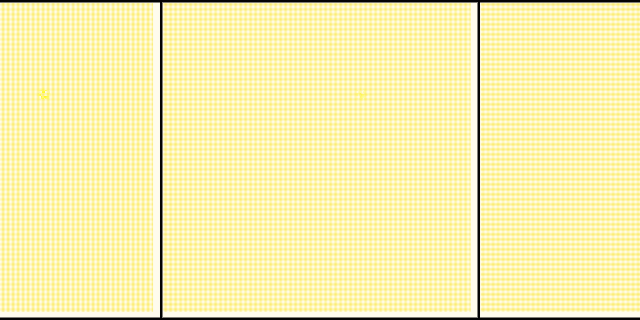
Reproduce this pattern procedurally as a WebGL 1 fragment shader.

```glsl
precision highp float;
uniform vec2 u_resolution;

#define PANEL_PITCH 0.9921875
#define FIRST_CORNER vec2(0.50390625, 0.00390625)
#define RULE_WIDTH 0.0078125
#define FIELD_MIN vec2(0.00586, 0.02148)
#define FIELD_MAX vec2(0.96680, 0.98633)
#define DOTS_PER_HEIGHT 64.0
#define SPOT_CENTER vec2(0.625, 0.701)
#define SPOT_RADIUS 0.026
#define PALE vec3(1.0, 0.99, 0.93)
#define DEEP vec3(0.99, 0.93, 0.45)
#define SPOT_COLOR vec3(1.0, 0.98, 0.15)
#define INK vec3(0.01)

const float TAU = 6.2831853;

float hash(vec2 p) {
  return fract(sin(dot(p, vec2(127.1, 311.7))) * 43758.5453);
}

// Soft coverage of a box
float boxMask(vec2 p, vec2 lo, vec2 hi, float aa) {
  vec2 d = max(lo - p, p - hi);
  return 1.0 - smoothstep(-aa, aa, max(d.x, d.y));
}

// Woven dots, stretched along y for negative lean and along x for positive
float dotWeave(vec2 cell, float lean) {
  vec2 wave = -cos(TAU * cell);
  vec2 weight = vec2(0.25 - 0.07 * lean, 0.25 + 0.07 * lean);
  float jitter = 0.02 * (hash(floor(cell) + lean * 71.0) - 0.5);
  return 0.5 + dot(weight, wave) + jitter;
}

// Speckled blemish, fading away from its centre
float blemish(vec2 p, float panel) {
  vec2 offset = p - SPOT_CENTER;
  float falloff = 1.0 - smoothstep(0.1, 1.0, length(offset) / SPOT_RADIUS);
  float speckle = hash(floor(offset / 0.005) + panel * 17.0);
  float strength = panel < 0.0 ? 1.2 : 0.5;
  return clamp(falloff * strength * smoothstep(0.2, 0.8, speckle), 0.0, 1.0);
}

void main() {
  vec2 p = gl_FragCoord.xy / u_resolution.y;
  float aa = 0.55 / u_resolution.y;

  // Square panels
  vec2 q = p - FIRST_CORNER;
  float panel = floor(q.x / PANEL_PITCH);
  vec2 local = vec2(q.x - panel * PANEL_PITCH, q.y);

  // Dotted field inside a pale margin
  vec2 cell = (local - FIELD_MIN) * DOTS_PER_HEIGHT;
  float field = boxMask(local, FIELD_MIN, FIELD_MAX, aa);
  float tone = clamp(dotWeave(cell, panel), 0.0, 1.0);
  vec3 color = mix(PALE, DEEP, tone * field);
  color = mix(color, SPOT_COLOR, blemish(local, panel));

  // Black rules between panels
  vec2 toRule = abs(fract(q / PANEL_PITCH + 0.5) - 0.5) * PANEL_PITCH;
  float rule = min(toRule.x, toRule.y) - 0.5 * RULE_WIDTH;
  color = mix(INK, color, smoothstep(-aa, aa, rule));

  gl_FragColor = vec4(color, 1.0);
}
```
